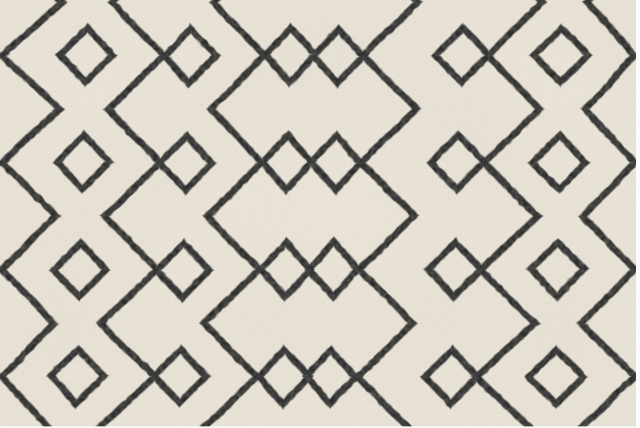
Reproduce this pattern procedurally as a Shadertoy shader.

```glsl
// Cream woven rug with charcoal zigzags and small diamonds in four leaning rows.

const vec2 GRID = vec2(6.0, 4.0);      // canvas size in row heights
const float ROW_START = 0.02;          // height of the first zigzag turn
const float LINE_HALF_WIDTH = 0.031;
const vec3 WOOL = vec3(0.905, 0.885, 0.835);
const vec3 YARN_DARK = vec3(0.155, 0.160, 0.165);
const vec3 YARN_LIGHT = vec3(0.315, 0.315, 0.300);
const vec3 BORDER = vec3(0.985);

// Zigzags: x at row centre, x at row edge, drift of each per row
const vec4 ZIGZAGS[6] = vec4[6](
    vec4(0.016, 0.586, 0.000, -0.027),
    vec4(1.540, 1.055, -0.026, -0.037),
    vec4(2.490, 2.008, -0.024, -0.031),
    vec4(3.405, 3.920, -0.015, -0.016),
    vec4(4.595, 5.080, -0.037, -0.021),
    vec4(5.950, 5.510, 0.000, -0.021));

// Diamonds: centre x, drift per row, half width
const vec3 DIAMONDS[6] = vec3[6](
    vec3(0.828, -0.029, 0.245),
    vec3(1.796, -0.029, 0.245),
    vec3(2.730, -0.021, 0.232),
    vec3(3.180, -0.021, 0.230),
    vec3(4.345, -0.034, 0.247),
    vec3(5.275, -0.018, 0.252));

vec2 hash2(vec2 p) {
    vec3 q = fract(p.xyx * vec3(0.1031, 0.1030, 0.0973));
    q += dot(q, q.yzx + 33.33);
    return fract((q.xx + q.yz) * q.zy) * 2.0 - 1.0;
}

float gradientNoise(vec2 p) {
    vec2 i = floor(p), f = p - i;
    vec2 u = f * f * f * (f * (f * 6.0 - 15.0) + 10.0);
    vec2 e = vec2(0.0, 1.0);
    float low = mix(dot(hash2(i), f), dot(hash2(i + e.yx), f - e.yx), u.x);
    float high = mix(dot(hash2(i + e), f - e), dot(hash2(i + 1.0), f - 1.0), u.x);
    return mix(low, high, u.y);
}

float zigzagDistance(vec2 p, vec4 zigzag) {
    vec2 ends = zigzag.xy + zigzag.zw * p.y;
    float wave = abs(fract(p.y - ROW_START) * 2.0 - 1.0);
    float slope = 2.0 * (ends.y - ends.x);
    return abs(p.x - mix(ends.x, ends.y, wave)) / length(vec2(1.0, slope));
}

float diamondDistance(vec2 p, vec3 diamond, float column) {
    float row = floor(p.y - ROW_START);
    vec2 jitter = hash2(vec2(column, row) + 7.0) * 0.006;
    vec2 centre = vec2(diamond.x + diamond.y * p.y, row + ROW_START + 0.5);
    vec2 size = vec2(diamond.z, 0.253);
    vec2 q = abs(p - centre - jitter) / size;
    return abs(q.x + q.y - 1.0) * size.x * size.y / length(size);
}

float patternDistance(vec2 p) {
    float d = 10.0;
    for (int i = 0; i < 6; i++) {
        d = min(d, zigzagDistance(p, ZIGZAGS[i]));
        d = min(d, diamondDistance(p, DIAMONDS[i], float(i)));
    }
    return d;
}

// Slow hand-drawn bend plus the bumps of individual stitches
vec2 yarnWobble(vec2 p) {
    vec2 bend = vec2(gradientNoise(p * 3.0), gradientNoise(p * 3.0 + 41.0));
    vec2 bumps = vec2(gradientNoise(p * 17.0 + 13.0), gradientNoise(p * 17.0 + 71.0));
    return bend * 0.016 + bumps * 0.013;
}

vec3 woolColour(vec2 p) {
    float weave = gradientNoise(p * vec2(45.0, 18.0)) + gradientNoise(p * vec2(16.0, 50.0) + 9.0);
    float fade = gradientNoise(p * 0.8 + 3.0);
    return WOOL + weave * 0.010 + fade * 0.012;
}

vec3 yarnColour(vec2 p) {
    float stitch = gradientNoise(p * 21.0 + 5.0) + 0.5 * gradientNoise(p * 40.0);
    return mix(YARN_DARK, YARN_LIGHT, clamp(0.5 + stitch * 0.9, 0.0, 1.0));
}

void mainImage(out vec4 fragColor, in vec2 fragCoord) {
    vec2 uv = fragCoord / iResolution.xy;
    vec2 p = vec2(uv.x, 1.0 - uv.y) * GRID;
    float pixel = GRID.y / iResolution.y;

    // Yarn lines with fuzzy edges
    float d = patternDistance(p + yarnWobble(p));
    float fuzz = max(pixel, 0.013);
    float yarn = 1.0 - smoothstep(-fuzz, fuzz, d - LINE_HALF_WIDTH);
    vec3 colour = mix(woolColour(p), yarnColour(p), yarn);

    // Pale border right of and below the rug
    float outside = max(p.x - 5.962, p.y - 3.985);
    colour = mix(colour, BORDER, smoothstep(-0.5 * pixel, 0.5 * pixel, outside));
    fragColor = vec4(colour, 1.0);
}
```
